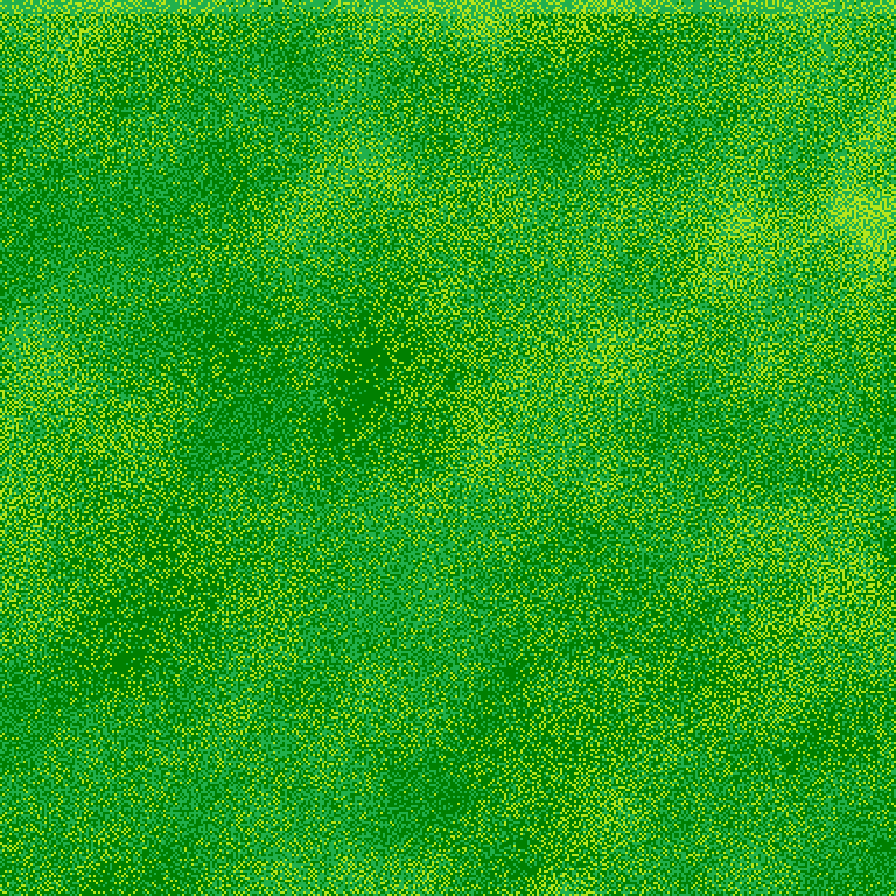
Write a WebGL 1 fragment shader that draws this texture.

```glsl
precision highp float;
uniform vec2 u_resolution;

float hash(vec2 p) {
  vec3 q = fract(vec3(p.xyx) * vec3(0.1031, 0.1030, 0.0973));
  q += dot(q, q.yzx + 33.33);
  return fract((q.x + q.y) * q.z);
}

// Cellular noise: soft spots of random sign around jittered cell points
float spots(vec2 p) {
  vec2 cell = floor(p);
  float sum = 0.0;
  for (int j = -1; j <= 1; j++) {
    for (int i = -1; i <= 1; i++) {
      vec2 c = cell + vec2(float(i), float(j));
      vec2 d = c + vec2(hash(c + 17.0), hash(c + 59.0)) - p;
      float fall = max(0.0, 1.0 - dot(d, d));
      sum += (2.0 * hash(c + 101.0) - 1.0) * fall * fall;
    }
  }
  return sum;
}

// Three octaves of spots, drawn out along the rising diagonal
float patches(vec2 p) {
  vec2 q = vec2((p.x + p.y) * 0.6, (p.y - p.x) * 0.8);
  return 0.6 * spots(q * 5.5 + 20.0)
       + 0.4 * spots(q * 12.0 + 50.0)
       + 0.25 * spots(q * 25.0 + 90.0);
}

// Evenly spread grain: a hash against its neighbours, flattened to 0..1
float grain(vec2 c) {
  float around = hash(c + vec2(1.0, 0.0)) + hash(c - vec2(1.0, 0.0))
               + hash(c + vec2(0.0, 1.0)) + hash(c - vec2(0.0, 1.0));
  return 1.0 / (1.0 + exp(-5.27 * (hash(c) - 0.25 * around)));
}

void main() {
  vec2 cell = floor(gl_FragCoord.xy / u_resolution * 384.0);
  vec2 p = (cell + 0.5) / 384.0;

  // Local density of the two lighter greens
  float mossField = patches(p);
  float limeField = patches(p + vec2(7.3, 3.1));
  float moss = clamp(0.31 + 0.35 * mossField, 0.04, 0.75);
  float lime = 0.125 * exp(1.3 * limeField + 0.5 * mossField + 0.3 * (p.x - 0.5));

  // Brighter strip along the top
  lime += 0.08 * smoothstep(0.94, 0.97, p.y);
  moss = mix(moss, 0.72, smoothstep(0.982, 0.988, p.y));

  // Each grain takes one of three flat colours
  float level = 1.0 - grain(cell + 211.0);
  vec3 color = vec3(0.0, 0.5, 0.0);
  if (level < lime + moss) color = vec3(0.13, 0.69, 0.30);
  if (level < lime) color = vec3(0.71, 0.90, 0.11);
  gl_FragColor = vec4(color, 1.0);
}
```
